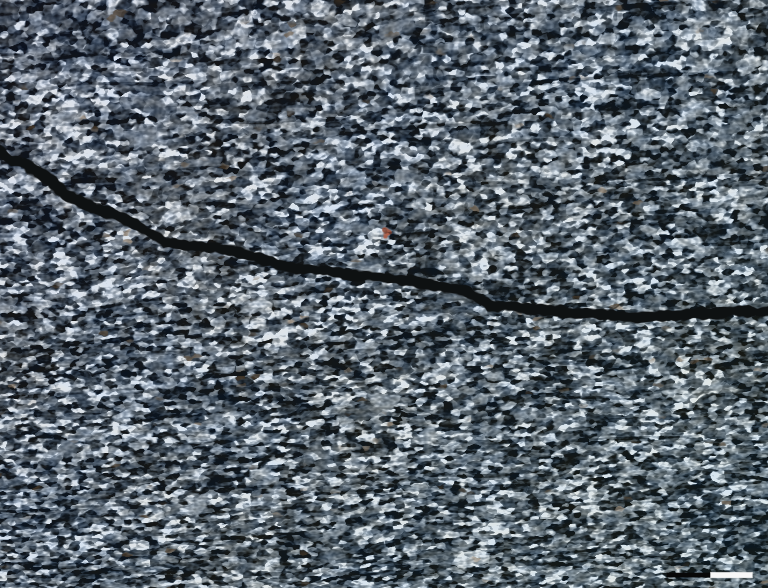
This texture is drawn by a Shadertoy shader. Its source:

```glsl
// Thin section of a fine foliated rock: flattened blue-grey grains, dark seams and one winding crack.

// Lengths are in canvas heights.
const vec2 FINE_GRAIN = vec2(0.0122, 0.0068);
const vec2 MEDIUM_GRAIN = vec2(0.025, 0.0145);
const vec2 LARGE_GRAIN = vec2(0.046, 0.027);
const float FOLIATION_SLOPE = 0.05;
const float FOLIATION_WAVE = 0.008;
const float GRAIN_CONTRAST = 1.22;
const float SPECKLE = 0.30;
const float BANDING = 0.22;
const float HUE_DRIFT = 0.035;
const float CRACK_HALF_WIDTH = 0.0086;
const float CRACK_ROUGHNESS = 0.007;
const vec3 CRACK_COLOR = vec3(0.055, 0.065, 0.070);
const vec3 COOL_TINT = vec3(-0.045, 0.0, 0.044);
const vec3 OCHRE = vec3(0.38, 0.29, 0.19);
const vec3 RUST = vec3(0.66, 0.32, 0.22);
const vec2 RUST_GRAIN = vec2(0.656, 0.606);
const vec2 SCALE_BAR = vec2(1.208, 0.022);

const int CRACK_COUNT = 12;
const vec2 CRACK[CRACK_COUNT] = vec2[](
    vec2(-0.01, 0.747), vec2(0.064, 0.708), vec2(0.127, 0.661), vec2(0.220, 0.624),
    vec2(0.280, 0.588), vec2(0.398, 0.573), vec2(0.500, 0.542), vec2(0.661, 0.529),
    vec2(0.797, 0.503), vec2(0.831, 0.481), vec2(1.076, 0.461), vec2(1.320, 0.472));

vec2 hash2(vec2 p) {
    vec3 h = fract(p.xyx * vec3(0.1031, 0.1030, 0.0973));
    h += dot(h, h.yzx + 33.33);
    return fract((h.xx + h.yz) * h.zy);
}

float cornerSlope(vec2 cell, vec2 offset) {
    float angle = 6.2832 * hash2(cell).x;
    return dot(vec2(cos(angle), sin(angle)), offset);
}

float gradientNoise(vec2 p) {
    vec2 i = floor(p), f = p - i;
    vec2 s = f * f * f * (f * (f * 6.0 - 15.0) + 10.0);
    vec2 e = vec2(1.0, 0.0);
    return mix(mix(cornerSlope(i, f), cornerSlope(i + e, f - e), s.x),
               mix(cornerSlope(i + e.yx, f - e.yx), cornerSlope(i + 1.0, f - 1.0), s.x), s.y);
}

// Soft-edged Voronoi grains: x is the shade, y the share of cells present.
vec2 grains(vec2 p, float sharpness, float presence, float seed) {
    vec2 base = floor(p), sum = vec2(0.0);
    float total = 0.0;
    for (int y = -1; y <= 1; y++) {
        for (int x = -1; x <= 1; x++) {
            vec2 cell = base + vec2(x, y);
            vec2 toSite = cell + 0.05 + 0.9 * hash2(cell + seed) - p;
            vec2 trait = hash2(cell + seed + 71.7);
            float weight = exp(-sharpness * dot(toSite, toSite));
            sum += weight * vec2(trait.x, step(trait.y, presence));
            total += weight;
        }
    }
    return sum / total;
}

float segmentDistance(vec2 p, vec2 a, vec2 b) {
    vec2 ab = b - a;
    return length(p - a - ab * clamp(dot(p - a, ab) / dot(ab, ab), 0.0, 1.0));
}

float crackDistance(vec2 p) {
    vec2 bent = p + CRACK_ROUGHNESS * vec2(gradientNoise(p * 24.0), gradientNoise(p * 29.0 + 9.0));
    float d = 1.0;
    for (int i = 0; i < CRACK_COUNT - 1; i++)
        d = min(d, segmentDistance(bent, CRACK[i], CRACK[i + 1]));
    return d - CRACK_HALF_WIDTH - 0.6 * CRACK_ROUGHNESS * gradientNoise(p * 75.0);
}

// Maps an even spread of shades to the cool grey tones of the rock.
vec3 rockColor(float shade) {
    float tone = 0.082 + 0.62 * shade + 0.19 * pow(shade, 6.0);
    float tint = smoothstep(-0.1, 0.3, tone) * (1.0 - 0.3 * smoothstep(0.65, 0.9, tone));
    return tone + COOL_TINT * tint;
}

float boxMask(vec2 p, vec2 halfSize, float blur) {
    vec2 d = abs(p) - halfSize;
    return 1.0 - smoothstep(-blur, blur, max(d.x, d.y));
}

void mainImage(out vec4 fragColor, in vec2 fragCoord) {
    vec2 p = fragCoord / iResolution.y;
    float blur = max(0.0014, 0.6 / iResolution.y);

    // Tilted, gently waving foliation that tightens towards the bottom
    vec2 q = p + vec2(0.0, FOLIATION_WAVE * gradientNoise(p * vec2(5.0, 9.0)) - FOLIATION_SLOPE * p.x);
    q.y *= 1.25 - 0.2 * p.y;
    vec2 ragged = q + 0.005 * vec2(gradientNoise(q * 110.0), 0.7 * gradientNoise(q * 110.0 + 40.0));

    // Grains of three sizes, coarser ones more common at the top
    vec2 fine = grains(ragged / FINE_GRAIN, 9.0, 0.02, 3.0);
    vec2 medium = grains(ragged / MEDIUM_GRAIN, 16.0, mix(0.06, 0.24, p.y), 131.0);
    vec2 large = grains(ragged / LARGE_GRAIN, 24.0, mix(0.01, 0.04, p.y), 257.0);
    float shade = mix(fine.x, 0.15 + 0.85 * medium.x, 0.8 * medium.y);
    shade = mix(shade, 0.40 + 0.55 * large.x, 0.75 * large.y);
    shade = 0.51 + GRAIN_CONTRAST * (shade - 0.5);
    shade += SPECKLE * gradientNoise(q * vec2(120.0, 185.0));

    // Broad bands, thin dark seams along the foliation, and dark gaps between grains
    shade += BANDING * gradientNoise(q * vec2(3.0, 15.0) + 5.0);
    shade += 0.5 * BANDING * gradientNoise(q * vec2(14.0, 32.0) + 15.0);
    float seam = smoothstep(0.16, 0.42, gradientNoise(q * vec2(9.0, 85.0) + 20.0));
    float gap = smoothstep(0.2, 0.45, gradientNoise(q * vec2(75.0, 115.0) + 33.0));
    shade -= (0.30 * seam + 0.25 * gap) * (1.0 - 0.8 * large.y);
    vec3 color = rockColor(clamp(shade, 0.0, 1.0));

    // Slight drift of hue between blue, teal and warm grey
    float warmth = gradientNoise(q * vec2(40.0, 70.0) + 80.0) + 0.6 * gradientNoise(p * 4.0 + 90.0);
    color += HUE_DRIFT * warmth * vec3(1.0, 0.2, -1.0);
    color.g += 0.010 * (p.x - p.y);

    // Scattered ochre flakes and one rusty grain
    float flake = fine.y * smoothstep(-0.1, 0.3, gradientNoise(q * vec2(7.0, 24.0) + 60.0));
    color = mix(color, OCHRE, 0.55 * flake);
    float rustEdge = length(p - RUST_GRAIN) + 0.009 * gradientNoise(p * 110.0);
    color = mix(color, RUST * (0.4 + 0.9 * fine.x), 0.85 - 0.85 * smoothstep(0.005, 0.010, rustEdge));

    // Crack, then the two-tone scale bar
    color = mix(CRACK_COLOR, color, smoothstep(-blur, 1.5 * blur, crackDistance(p)));
    color = mix(color, vec3(0.03), boxMask(p - SCALE_BAR + vec2(0.037, 0.0), vec2(0.037, 0.004), blur));
    color = mix(color, vec3(0.97), boxMask(p - SCALE_BAR - vec2(0.036, 0.0), vec2(0.036, 0.005), blur));
    fragColor = vec4(clamp(color, 0.0, 1.0), 1.0);
}
```
